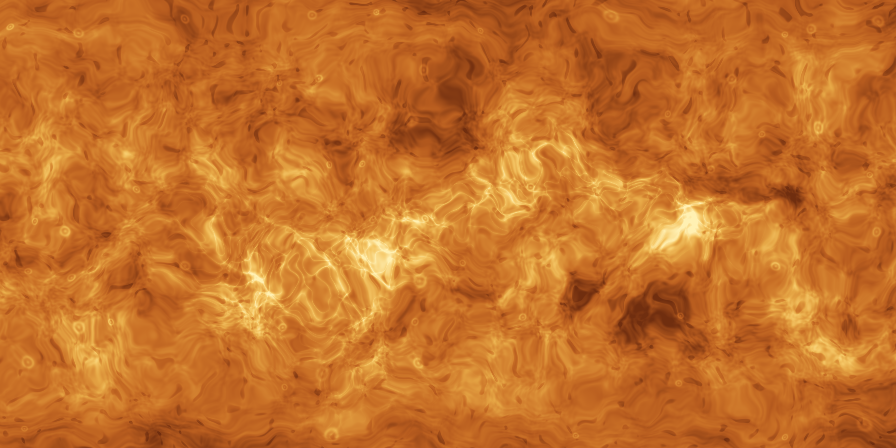
Give the GLSL for this texture, as a Shadertoy shader.

```glsl
// A mottled, molten planet surface laid out as a flat map: warped gradient
// noise gives the terrain, ridged noise the glowing filaments of a curved belt,
// and soft regional masks the dark plains. A colour ramp maps tone to orange.

const float TONE_BIAS = -0.15;
const float TERRAIN_CONTRAST = 0.80;
const float TERRAIN_SCALE = 2.5;
const float TERRAIN_GAIN = 0.80;
const float FILAMENT_SCALE = 8.0;
const float FILAMENT_SHARPNESS = 4.0;
const float FILAMENT_GLOW = 1.5;
const float PATCH_DEPTH = 1.6;
const float PIT_DEPTH = 0.9;
const float CRATER_GRID = 9.0;
const float CRATER_SHARE = 0.3;
const float POLE_STRETCH = 0.3;

const int STOPS = 8;
const vec3 RAMP[STOPS] = vec3[](
    vec3(0.44, 0.18, 0.06), vec3(0.58, 0.27, 0.09), vec3(0.72, 0.36, 0.12),
    vec3(0.79, 0.44, 0.15), vec3(0.84, 0.53, 0.20), vec3(0.90, 0.65, 0.27),
    vec3(0.96, 0.78, 0.40), vec3(1.00, 0.94, 0.70));
const float TONES[STOPS] = float[](-2.7, -1.75, -0.84, 0.0, 0.77, 1.44, 2.17, 3.3);

vec2 hash(vec2 cell) {
    vec3 h = fract(cell.xyx * vec3(0.1031, 0.1030, 0.0973));
    h += dot(h, h.yzx + 33.33);
    return fract((h.xx + h.yz) * h.zy);
}

float cornerSlope(vec2 cell, vec2 offset) {
    float angle = 6.2832 * hash(cell).x;
    return dot(vec2(cos(angle), sin(angle)), offset);
}

// Gradient noise scaled to a standard deviation near one
float noise(vec2 p) {
    vec2 i = floor(p), f = fract(p), e = vec2(0.0, 1.0);
    vec2 s = f * f * f * (f * (f * 6.0 - 15.0) + 10.0);
    float low = mix(cornerSlope(i, f), cornerSlope(i + e.yx, f - e.yx), s.x);
    float high = mix(cornerSlope(i + e, f - e), cornerSlope(i + 1.0, f - 1.0), s.x);
    return 4.6 * mix(low, high, s.y);
}

float terrain(vec2 p) {
    float sum = 0.0, weight = 1.0, power = 0.0;
    p *= TERRAIN_SCALE;
    for (int i = 0; i < 6; i++) {
        sum += weight * noise(p);
        power += weight * weight;
        weight *= TERRAIN_GAIN;
        p = p * 2.08 + vec2(17.3, 9.1);
    }
    return sum / sqrt(power);
}

// Thin bright lines where the noise crosses zero
float filaments(vec2 p) {
    float sum = 0.0, weight = 1.0;
    p *= FILAMENT_SCALE * vec2(0.85, 1.0);
    for (int i = 0; i < 3; i++) {
        sum += weight * exp(-FILAMENT_SHARPNESS * abs(noise(p)));
        weight *= 0.7;
        p = p * 2.1 + vec2(5.7, 31.4);
    }
    return sum;
}

float blob(vec2 p, vec2 centre, vec2 radius) {
    vec2 d = (p - centre) / radius;
    return exp(-dot(d, d));
}

// Scattered bright rims with a small central peak
float craters(vec2 p) {
    vec2 cell = floor(p * CRATER_GRID);
    vec2 rnd = hash(cell + 71.0), kind = hash(cell + 139.0);
    float radius = mix(0.05, 0.13, kind.y * kind.y);
    float d = length(fract(p * CRATER_GRID) - mix(vec2(0.25), vec2(0.75), rnd)) / radius;
    float rim = exp(-8.0 * (d - 1.0) * (d - 1.0)) + exp(-6.0 * d * d);
    return step(kind.x, CRATER_SHARE) * rim;
}

vec3 ramp(float tone) {
    vec3 color = RAMP[0];
    for (int i = 1; i < STOPS; i++)
        color = mix(color, RAMP[i], clamp((tone - TONES[i - 1]) / (TONES[i] - TONES[i - 1]), 0.0, 1.0));
    return color;
}

void mainImage(out vec4 fragColor, in vec2 fragCoord) {
    vec2 p = fragCoord / iResolution.y;
    vec2 warp = 0.02 * vec2(noise(p * 5.0 + 3.0), noise(p * 5.0 + 47.0));
    warp += 0.006 * vec2(noise(p * 19.0 + 11.0), noise(p * 19.0 + 83.0));
    vec2 q = p + warp;

    // Regions: glowing belt, its warm surroundings, and the dark plains
    float beltY = 0.49 + 0.11 * cos(5.5 * (q.x - 1.25));
    float span = smoothstep(0.3, 0.5, q.x) * (1.0 - smoothstep(1.5, 1.75, q.x));
    float width = mix(0.13, 0.075, smoothstep(0.6, 1.1, q.x));
    float belt = span * exp(-pow(abs(q.y - beltY) / width, 2.0));
    belt += 0.5 * blob(q, vec2(0.82, 0.15), vec2(0.13, 0.09));
    float skirt = span * exp(-pow(abs(q.y - beltY + 0.06) / 0.2, 2.0));
    float plains = blob(q, vec2(0.72, 0.74), vec2(0.36, 0.13));
    float darkRow = blob(q, vec2(1.42, 0.33), vec2(0.36, 0.07))
                  + blob(q, vec2(1.72, 0.52), vec2(0.16, 0.06));
    float hot = blob(q, vec2(0.875, 0.42), vec2(0.035)) + blob(q, vec2(1.5, 0.455), vec2(0.09, 0.05))
              + 0.8 * blob(q, vec2(1.875, 0.98), vec2(0.03, 0.05));

    // Terrain, drawn out sideways towards the top and bottom
    float pole = 0.8 * smoothstep(0.25, 0.5, abs(p.y - 0.5));
    float tone = TONE_BIAS + TERRAIN_CONTRAST
               * mix(terrain(q), terrain(q * vec2(POLE_STRETCH, 1.2) + 29.0), pole);

    tone += 0.5 * belt + 0.5 * skirt - 0.6 * plains + 1.7 * hot;
    tone += FILAMENT_GLOW * filaments(q) * (0.15 + 0.85 * belt) * (1.0 - 0.5 * pole);
    tone -= PATCH_DEPTH * smoothstep(0.3, 1.2, noise(q * 8.0 + 61.0)) * (0.25 + darkRow) * (1.0 - 0.6 * belt);
    tone -= PIT_DEPTH * smoothstep(1.2, 2.0, noise(q * 42.0 + 7.0));
    tone += 0.9 * craters(p + 0.2 * warp);

    fragColor = vec4(ramp(tone), 1.0);
}
```
